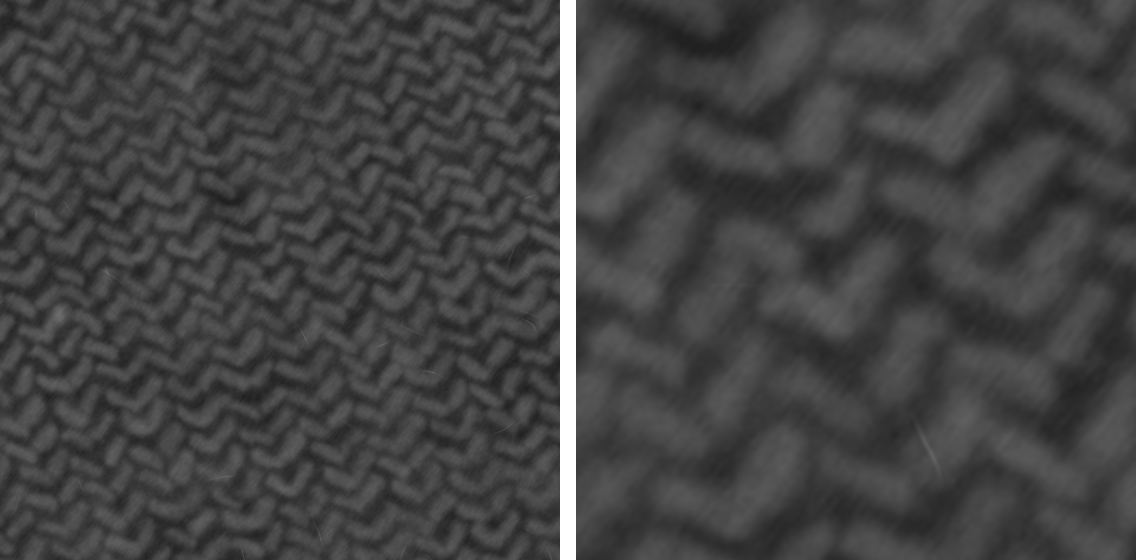
Left, the full canvas; right, a detail of the centre.
Reproduce this texture procedurally as a three.js fragment shader.

```glsl
// Soft grey stocking-stitch knit with leaning columns, slightly felted.
// Two families of blurred capsules, steep and shallow, sit on one skewed grid;
// noise warps and mottles the yarn, then tufts and stray fibres lie on top.
varying vec2 vUv;

float hash(vec2 p) {
  vec3 q = fract(vec3(p.xyx) * 0.1031);
  q += dot(q, q.yzx + 33.33);
  return fract((q.x + q.y) * q.z);
}

vec2 hash2(vec2 p) {
  return vec2(hash(p + 17.3), hash(p + 71.9));
}

float noise(vec2 p) {
  vec2 i = floor(p), f = fract(p);
  f = f * f * (3.0 - 2.0 * f);
  return mix(mix(hash(i), hash(i + vec2(1.0, 0.0)), f.x),
             mix(hash(i + vec2(0.0, 1.0)), hash(i + 1.0), f.x), f.y);
}

float fbm(vec2 p) {
  float sum = 0.0, gain = 0.5;
  for (int i = 0; i < 4; i++) {
    sum += gain * noise(p);
    p = mat2(1.6, 1.2, -1.2, 1.6) * p + 5.7;
    gain *= 0.5;
  }
  return sum;
}

vec2 turn(vec2 p, float angle) {
  float c = cos(angle), s = sin(angle);
  return vec2(c * p.x + s * p.y, c * p.y - s * p.x);
}

// One family of parallel stitch legs; shape holds half length and radius
float legs(vec2 p, float angle, vec2 shape, float seed) {
  vec2 across = vec2(0.1016, 0.0182), up = vec2(-0.0195, 0.0475);
  float area = across.x * up.y - across.y * up.x;
  vec2 home = floor(vec2(p.x * up.y - p.y * up.x,
                         p.y * across.x - p.x * across.y) / area + 0.5);
  float height = 0.0;
  for (int y = -1; y <= 1; y++) {
    for (int x = -1; x <= 1; x++) {
      vec2 id = home + vec2(float(x), float(y));
      vec2 key = id + 200.0 + seed;
      vec2 center = id.x * across + id.y * up + 0.010 * (hash2(key) - 0.5);
      vec2 q = turn(p - center, angle + 0.36 * (hash(key + 140.0) - 0.5));
      q.y += 10.0 * (hash(key + 170.0) - 0.5) * q.x * q.x;
      q.x = max(abs(q.x) - shape.x, 0.0);
      float radius = shape.y * (0.88 + 0.24 * hash(key + 210.0));
      height += (0.7 + 0.6 * hash(key + 320.0)) * exp(-dot(q, q) / (radius * radius));
    }
  }
  return height;
}

// Soft oval spot
float spot(vec2 p, vec2 center, vec2 size) {
  vec2 q = (p - center) / size;
  return exp(-dot(q, q));
}

// Thin bent hairs, denser toward the bottom
float fibres(vec2 p) {
  float sum = 0.0;
  for (int i = 0; i < 48; i++) {
    vec2 seed = vec2(float(i) + 3.0, 9.0);
    vec2 center = hash2(seed);
    center.y = 0.65 * center.y * center.y;
    vec2 q = turn(p - center, 6.2832 * hash(seed + 40.0));
    q.y += 18.0 * (hash(seed + 80.0) - 0.5) * q.x * q.x;
    float reach = 0.015 + 0.025 * hash(seed + 120.0);
    float line = exp(-q.y * q.y / 0.0000018);
    sum += line * (1.0 - smoothstep(0.0, reach, abs(q.x))) * hash(seed + 160.0);
  }
  return sum;
}

void main() {
  // Uneven tension bends the rows
  vec2 warp = vec2(noise(vUv * 8.0 + 20.0), noise(vUv * 8.0 + 60.0)) - 0.5;
  vec2 ripple = vec2(noise(vUv * 45.0 + 90.0), noise(vUv * 45.0 + 130.0)) - 0.5;
  vec2 p = vUv + 0.010 * warp + 0.008 * ripple;

  // Steep legs rise to the right, shallow legs fall to the right
  vec2 knit = p - vec2(0.512, 0.501);
  float height = legs(knit, 1.01, vec2(0.016, 0.0122), 0.0)
               + legs(knit - vec2(0.058, -0.005), -0.42, vec2(0.020, 0.0108), 500.0);

  // Flattened crests, fading in felted patches
  float felt = smoothstep(0.45, 0.75, fbm(vUv * 7.0 + 31.0));
  float relief = mix(1.0 - exp(-1.6 * height), 0.60, 0.40 * felt);
  float shade = 0.166 + 0.195 * relief;

  // Broad mottling, yarn fuzz and fine grain
  shade += 0.06 * (fbm(vUv * 6.0 + 11.0) - 0.47);
  shade += 0.095 * (fbm(vUv * 48.0 + 47.0) - 0.47);
  shade += 0.028 * (noise(turn(vUv, 0.9) * vec2(90.0, 300.0) + 7.0) - 0.5);
  shade += 0.018 * (noise(vUv * 260.0 + 3.0) - 0.5);

  // Dark hollows
  shade -= 0.060 * spot(p, vec2(0.40, 0.87), vec2(0.035, 0.045));
  shade -= 0.070 * spot(p, vec2(0.41, 0.63), vec2(0.035, 0.05));

  // Pale tufts and loose fibres
  shade += 0.09 * spot(p, vec2(0.115, 0.435), vec2(0.016, 0.030));
  shade += 0.07 * spot(p, vec2(0.34, 0.86), vec2(0.020, 0.032));
  shade += 0.05 * spot(p, vec2(0.965, 0.18), vec2(0.022, 0.055));
  shade += 0.09 * fibres(p);

  gl_FragColor = vec4(vec3(clamp(shade, 0.13, 0.50)), 1.0);
}
```
